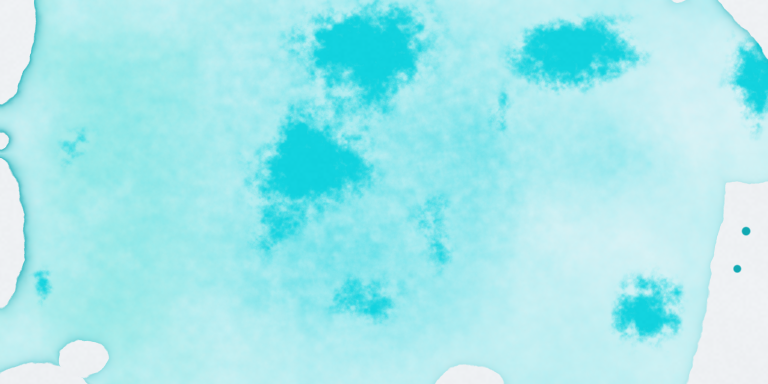
This background is drawn by a WebGL 1 fragment shader. Its source:

```glsl
precision highp float;

uniform vec2 u_resolution;

const vec3 PAPER = vec3(0.935, 0.945, 0.955);
const vec3 PALE = vec3(0.80, 0.945, 0.955);
const vec3 MILKY = vec3(0.89, 0.955, 0.97);
const vec3 MINT = vec3(0.66, 0.93, 0.89);
const vec3 TURQUOISE = vec3(0.04, 0.82, 0.87);
const vec3 RIM = vec3(0.06, 0.66, 0.70);

float hash(vec2 p) {
  return fract(sin(dot(p, vec2(127.1, 311.7))) * 43758.545);
}

float noise(vec2 p) {
  vec2 i = floor(p), f = fract(p);
  f = f * f * (3.0 - 2.0 * f);
  return mix(mix(hash(i), hash(i + vec2(1, 0)), f.x),
             mix(hash(i + vec2(0, 1)), hash(i + vec2(1, 1)), f.x), f.y);
}

float fbm(vec2 p) {
  float sum = 0.0, amp = 0.5;
  for (int i = 0; i < 5; i++) {
    sum += amp * noise(p);
    p = mat2(1.6, 1.2, -1.2, 1.6) * p + 7.3;
    amp *= 0.5;
  }
  return sum;
}

// Soft elliptical deposit of pigment
float stain(vec2 p, vec2 center, vec2 radius) {
  vec2 q = (p - center) / radius;
  return exp(-dot(q, q));
}

// Approximate signed distance to an ellipse
float ellipse(vec2 p, vec2 center, vec2 radius) {
  vec2 q = (p - center) / radius;
  float k = length(q);
  return (k - 1.0) * k / max(length(q / radius), 0.001);
}

// Distance from the bare paper: positive inside the wash
float washDepth(vec2 p) {
  float d = ellipse(p, vec2(0.0, 1.0), vec2(0.095, 0.27));
  d = min(d, ellipse(p, vec2(0.0, 0.39), vec2(0.06, 0.195)));
  d = min(d, ellipse(p, vec2(0.0, 0.635), vec2(0.02, 0.025)));
  d = min(d, ellipse(p, vec2(0.10, -0.02), vec2(0.125, 0.075)));
  d = min(d, ellipse(p, vec2(0.21, 0.066), vec2(0.065, 0.044)));
  d = min(d, ellipse(p, vec2(1.224, -0.01), vec2(0.094, 0.062)));
  d = min(d, ellipse(p, vec2(1.776, 1.0), vec2(0.025, 0.015)));
  float lowerRight = max((1.79 + 0.208 * p.y - p.x) * 0.98, p.y - 0.523);
  float upperRight = (1.88 + 0.8 * (1.0 - p.y) - p.x) * 0.78;
  return min(d, min(lowerRight, upperRight));
}

// Concentrated pools of colour
float pools(vec2 p) {
  float k = stain(p, vec2(0.95, 0.87), vec2(0.17, 0.12));
  k += stain(p, vec2(1.50, 0.875), vec2(0.14, 0.085));
  k += stain(p, vec2(0.82, 0.57), vec2(0.16, 0.11));
  k += 0.85 * stain(p, vec2(1.69, 0.17), vec2(0.06, 0.09));
  k += 0.80 * stain(p, vec2(1.98, 0.81), vec2(0.065, 0.12));
  k += 0.60 * stain(p, vec2(0.95, 0.23), vec2(0.08, 0.07));
  k += 0.42 * stain(p, vec2(1.12, 0.39), vec2(0.06, 0.10));
  k += 0.42 * stain(p, vec2(1.31, 0.69), vec2(0.06, 0.08));
  k += 0.40 * stain(p, vec2(0.74, 0.39), vec2(0.06, 0.07));
  k += 0.32 * stain(p, vec2(0.19, 0.615), vec2(0.06, 0.045));
  return k + 0.50 * stain(p, vec2(0.085, 0.29), vec2(0.03, 0.05));
}

// Thin, widely diffused colour
float veils(vec2 p) {
  float k = 0.24 * stain(p, vec2(0.93, 0.68), vec2(0.36, 0.38));
  k += 0.20 * stain(p, vec2(0.88, 0.28), vec2(0.24, 0.20));
  k += 0.14 * stain(p, vec2(1.25, 0.60), vec2(0.16, 0.28));
  k += 0.10 * stain(p, vec2(1.58, 0.60), vec2(0.18, 0.12));
  return k + 0.10 * stain(p, vec2(0.30, 0.55), vec2(0.30, 0.55));
}

float dotMask(vec2 p, vec2 center, float radius, float blur) {
  return 1.0 - smoothstep(radius - blur, radius + blur, length(p - center));
}

void main() {
  vec2 p = gl_FragCoord.xy / u_resolution.y;
  float pixel = 1.0 / u_resolution.y;

  // Paper grain and irregular bleeding
  float cloud = fbm(p * 5.0) - 0.48;
  float grain = fbm(p * 42.0) - 0.48;
  float tooth = noise(p * 130.0) - 0.5;
  vec2 bleed = vec2(fbm(p * 9.0 + 3.0), fbm(p * 9.0 + 31.0)) - 0.48;
  vec2 soaked = p + 0.13 * bleed;

  // Pigment density
  float pool = pools(soaked);
  float ragged = pool + (0.75 * grain + 0.2 * tooth) * smoothstep(0.03, 0.35, pool);
  float veil = veils(soaked);
  float density = 0.06 + veil * (1.0 + 1.3 * grain) + 0.22 * cloud;
  density += 0.07 * grain + 0.03 * tooth;
  density = mix(max(density, 0.0), 0.96, smoothstep(0.12, 0.78, ragged));

  // Milky and mint tints
  float milk = 0.75 * stain(soaked, vec2(1.82, 0.80), vec2(0.20, 0.22));
  milk += 0.45 * stain(soaked, vec2(1.55, 0.36), vec2(0.28, 0.16));
  milk += 0.50 * stain(soaked, vec2(0.08, 0.73), vec2(0.10, 0.16));
  float mint = 0.55 * (1.0 - smoothstep(0.2, 0.9, p.x)) * smoothstep(-0.2, 0.3, cloud + 0.1);
  vec3 wash = mix(mix(PALE, MINT, mint), MILKY, min(milk, 1.0));
  wash = mix(wash, TURQUOISE, density);

  // Dried rim, strongest along the left side
  float depth = washDepth(p + 0.035 * bleed) + 0.01 * grain;
  float leftSide = 1.0 - smoothstep(0.15, 0.4, p.x);
  float upperRight = smoothstep(1.8, 1.9, p.x) * smoothstep(0.6, 0.8, p.y);
  float strength = 0.15 + leftSide * mix(0.2, 0.65, smoothstep(0.18, 0.3, p.y)) + 0.3 * upperRight;
  wash = mix(wash, RIM, strength * exp(-max(depth, 0.0) / 0.010));

  // Bare paper and stray drops
  vec3 color = mix(PAPER + 0.012 * cloud, wash, smoothstep(-pixel, pixel, depth));
  float drops = dotMask(p, vec2(1.943, 0.398), 0.011, pixel);
  drops = max(drops, dotMask(p, vec2(1.920, 0.300), 0.010, pixel));
  color = mix(color, RIM, drops);
  gl_FragColor = vec4(color + 0.012 * tooth, 1.0);
}
```
